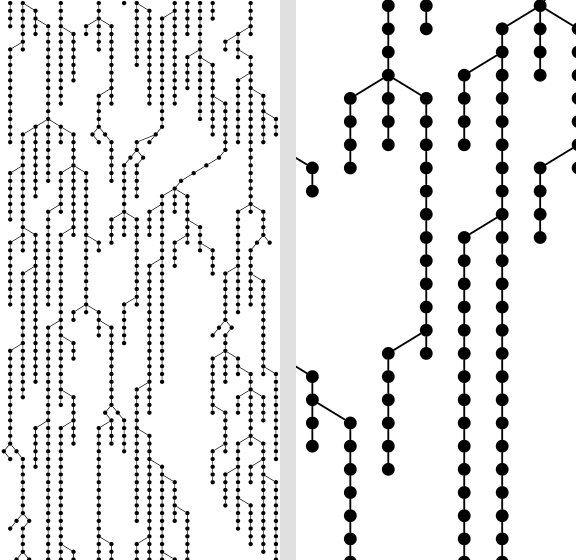
Left, the full canvas; right, a detail of the centre.
This pattern is drawn by a Shadertoy shader. Its source:

```glsl
// Forest of beaded family trees: black dots on columns, linked downwards.
// Each generation is one bit mask; random bits let columns die, fork or drift,
// and every pixel grows the forest only down to its own generation.

const int COLUMNS = 22;
const uint FIELD = (1u << 22) - 1u;
const uint EVERY_THIRD = 0x92492u;
const int SCARCE = 11;  // below this population: fewer deaths, more forks
const int CROWDED = 13; // above this population: more deaths
const vec2 SPACING = vec2(0.0226, 0.0138);   // in canvas heights
const vec2 FIRST_DOT = vec2(0.0182, 0.0055); // from the upper left
const float DOT_RADIUS = 0.0038;
const float LINK_HALF_WIDTH = 0.00055;
const vec3 PAPER = vec3(1.0);
const vec3 INK = vec3(0.0);

struct Generation {
    uint alive;
    uint fromLeft, fromRight; // parent stands one column aside
    uint leanLeft, leanRight; // dot sits between two columns
};

uint hash(uint n) {
    n = (n ^ (n >> 16)) * 0x7feb352du;
    n = (n ^ (n >> 15)) * 0x846ca68bu;
    return n ^ (n >> 16);
}

uint randomBits(int row, int salt) {
    return hash(uint(row * 64 + salt) + 977u);
}

// Each bit is set with probability 1 / 2^count
uint rareBits(int row, int salt, int count) {
    uint bits = FIELD;
    for (int i = 0; i < count; i++) bits &= randomBits(row, salt + i);
    return bits;
}

// Each bit is set with probability 3/4
uint commonBits(int row, int salt) {
    return randomBits(row, salt) | randomBits(row, salt + 1);
}

bool hasBit(uint mask, int column) {
    return ((mask >> uint(column)) & 1u) == 1u;
}

int population(uint mask) {
    int count = 0;
    while (mask != 0u) {
        mask &= mask - 1u;
        count++;
    }
    return count;
}

Generation grow(Generation g, uint older, int row) {
    uint a = g.alive;
    int count = population(a);
    int scarce = int(count < SCARCE);
    int crowded = int(count > CROWDED);
    uint lonely = ~((a << 1) | (a >> 1));

    // Deaths always leave a living neighbour, so voids stay small
    uint die = a & rareBits(row, 1, 3 + scarce - crowded);
    die &= ~lonely & ~(g.fromLeft | g.fromRight);
    die &= ~(die << 1);
    uint keep = a & ~die;

    // Lonely columns inside a drift zone wander into open space
    int block = row / 8 + 200;
    uint zone = rareBits(block, 5, 4);
    zone |= (zone << 1) | (zone << 2);
    zone |= zone << 3;
    bool toRight = (randomBits(block, 9) & 1u) == 1u;
    uint walls = a | ~FIELD;
    uint open = toRight ? ~((walls >> 1) | (walls >> 2) | (walls >> 3))
                        : ~((walls << 1) | (walls << 2) | (walls << 3) | 7u);
    uint drift = keep & lonely & zone & open;
    uint moved = toRight ? drift << 1 : drift >> 1;
    uint stay = keep & ~drift;

    // Forks put children into free neighbouring columns
    uint fork = rareBits(row, 10, 2 - scarce) & commonBits(row, 12);
    fork = stay & (fork | (lonely & rareBits(row, 20, 3)));
    uint room = FIELD & ~(a | older | moved);
    uint bornRight = ((fork & commonBits(row, 14)) << 1) & room;
    uint bornLeft = ((fork & commonBits(row, 16)) >> 1) & room & ~bornRight;

    // Some lonely forks open as a narrow, even Y
    uint narrow = lonely & rareBits(row, 18, 2);
    uint splitRight = bornRight & (narrow << 1) & ~(bornLeft << 2);
    uint splitLeft = bornLeft & (narrow >> 1) & ~(bornRight >> 2);

    Generation n;
    n.alive = stay | moved | bornRight | bornLeft;
    n.fromLeft = bornRight | (toRight ? moved : 0u);
    n.fromRight = bornLeft | (toRight ? 0u : moved);
    n.leanLeft = splitRight | (splitRight >> 1) | (toRight ? moved : 0u);
    n.leanRight = splitLeft | (splitLeft << 1) | (toRight ? 0u : moved);
    return n;
}

vec2 dotPosition(Generation g, int column, int row) {
    float side = float(hasBit(g.leanRight, column)) - float(hasBit(g.leanLeft, column));
    return vec2(float(column) + 0.5 * side, float(row)) * SPACING;
}

float segmentDistance(vec2 p, vec2 a, vec2 b) {
    vec2 ab = b - a;
    return length(p - a - ab * clamp(dot(p - a, ab) / dot(ab, ab), 0.0, 1.0));
}

void mainImage(out vec4 fragColor, in vec2 fragCoord) {
    vec2 uv = fragCoord / iResolution.xy;
    vec2 p = vec2(0.5 * uv.x, 1.0 - uv.y) - FIRST_DOT;
    ivec2 cell = ivec2(floor(p / SPACING));
    int row = max(cell.y, 0);

    // Grow from the top to the two generations around this pixel
    Generation lower = Generation(EVERY_THIRD | rareBits(0, 40, 2), 0u, 0u, 0u, 0u);
    Generation upper = lower;
    for (int r = 0; r <= row; r++) {
        uint older = upper.alive;
        upper = lower;
        lower = grow(upper, older, r);
    }

    // Nearest edge of the dots and links around
    float edge = 1.0;
    for (int c = max(cell.x - 1, 0); c <= min(cell.x + 2, COLUMNS - 1); c++) {
        if (hasBit(upper.alive, c))
            edge = min(edge, length(p - dotPosition(upper, c, row)) - DOT_RADIUS);
        if (!hasBit(lower.alive, c)) continue;
        vec2 child = dotPosition(lower, c, row + 1);
        int parent = c + int(hasBit(lower.fromRight, c)) - int(hasBit(lower.fromLeft, c));
        vec2 start = dotPosition(upper, parent, row);
        edge = min(edge, length(p - child) - DOT_RADIUS);
        edge = min(edge, segmentDistance(p, start, child) - LINK_HALF_WIDTH);
    }
    float ink = clamp(0.5 - edge * iResolution.y, 0.0, 1.0);
    fragColor = vec4(mix(PAPER, INK, ink), 1.0);
}
```
